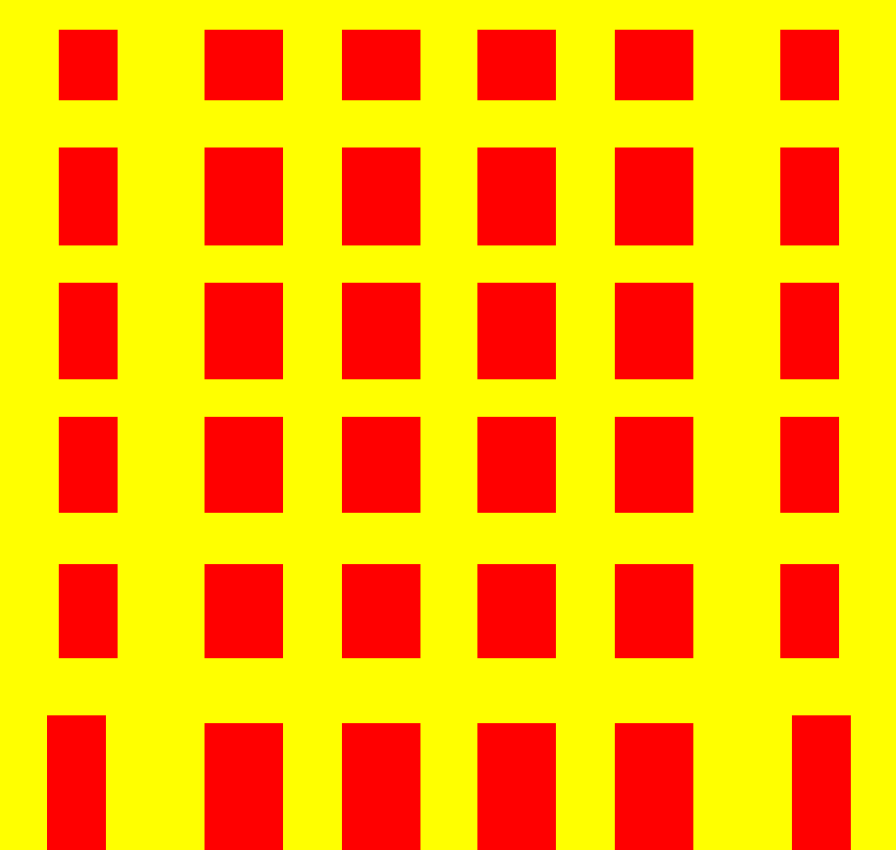
Give the GLSL for this pattern, as a WebGL 1 fragment shader.

```glsl
precision highp float;

// Six by six grid of red windows on a flat yellow ground, mirrored left to right.
// Each window is the product of a column band and a row band; the rows vary in
// height, and the bottom row runs off the canvas with its outer windows set wider.

uniform vec2 u_resolution;

// Coverage of the interval from lo to hi, smoothed over one pixel.
float band(float x, float lo, float hi, float pixel) {
    return clamp(min(x - lo, hi - x) / pixel + 0.5, 0.0, 1.0);
}

// The five complete rows, measured down from the top edge.
float upperRows(float y, float pixel) {
    return band(y, 25.5, 86.0, pixel)
         + band(y, 126.5, 210.5, pixel)
         + band(y, 242.5, 325.3, pixel)
         + band(y, 357.5, 439.8, pixel)
         + band(y, 483.8, 564.5, pixel);
}

void main() {
    // The canvas spans 768 by 729 units, with y pointing down.
    vec2 canvas = vec2(768.0, 729.0);
    vec2 pixel = canvas / u_resolution;
    vec2 p = gl_FragCoord.xy * pixel;
    p.y = canvas.y - p.y;

    // Fold about the vertical axis so each column is drawn with its mirror.
    float side = abs(p.x - 384.8);

    // Two inner columns on each side, evenly spaced.
    float innerColumns = 0.0;
    for (int i = 0; i < 2; i++) {
        float start = 24.4 + 117.8 * float(i);
        innerColumns += band(side, start, start + 67.3, pixel.x);
    }
    float outerColumn = band(side, 284.0, 334.4, pixel.x);
    float outerFoot = band(side, 294.0, 344.5, pixel.x);

    // Windows of the upper rows, then the taller ones cut by the bottom edge.
    float windows = (innerColumns + outerColumn) * upperRows(p.y, pixel.y);
    windows += innerColumns * band(p.y, 620.2, 800.0, pixel.y);
    windows += outerFoot * band(p.y, 613.5, 800.0, pixel.y);

    vec3 yellow = vec3(1.0, 1.0, 0.0);
    vec3 red = vec3(1.0, 0.0, 0.0);
    gl_FragColor = vec4(mix(yellow, red, clamp(windows, 0.0, 1.0)), 1.0);
}
```
